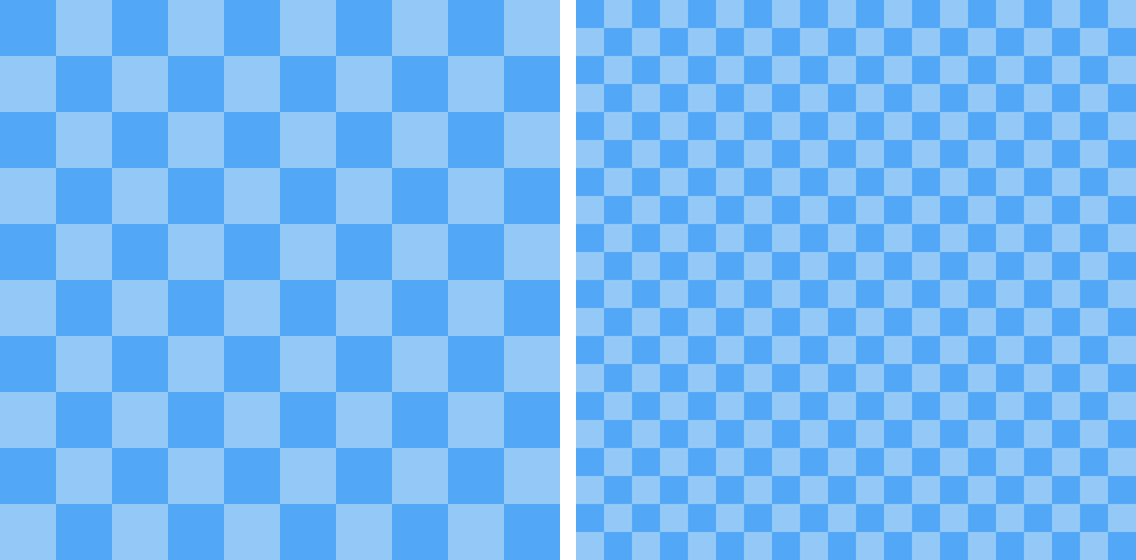
Left, the tile; right, the same tile 2 across and 2 down.
A Shadertoy shader for this pattern:

```glsl
// Two-tone blue checkerboard, ten squares across and ten down, tiling seamlessly.

#define SQUARES 10.0                      // squares per side; even, so that it tiles
#define LIGHT_BLUE vec3(0.58, 0.79, 0.97)
#define DEEP_BLUE vec3(0.32, 0.66, 0.97)
#define EDGE_PIXELS 1.0                   // width of the smoothed edge

// Alternates +1 and -1 over unit cells along each axis, with a ramp of the given width.
vec2 alternatingBands(vec2 p, vec2 edgeWidth) {
    vec2 signedDistance = 0.5 - abs(mod(p + 0.5, 2.0) - 1.0);
    return clamp(2.0 * signedDistance / edgeWidth, -1.0, 1.0);
}

void mainImage(out vec4 fragColor, in vec2 fragCoord) {
    vec2 p = SQUARES * fragCoord / iResolution.xy;
    vec2 edgeWidth = EDGE_PIXELS * SQUARES / iResolution.xy;

    // The product of both bands is +1 on light squares and -1 on deep ones.
    vec2 bands = alternatingBands(p, edgeWidth);
    float lightness = 0.5 + 0.5 * bands.x * bands.y;

    fragColor = vec4(mix(DEEP_BLUE, LIGHT_BLUE, lightness), 1.0);
}
```
